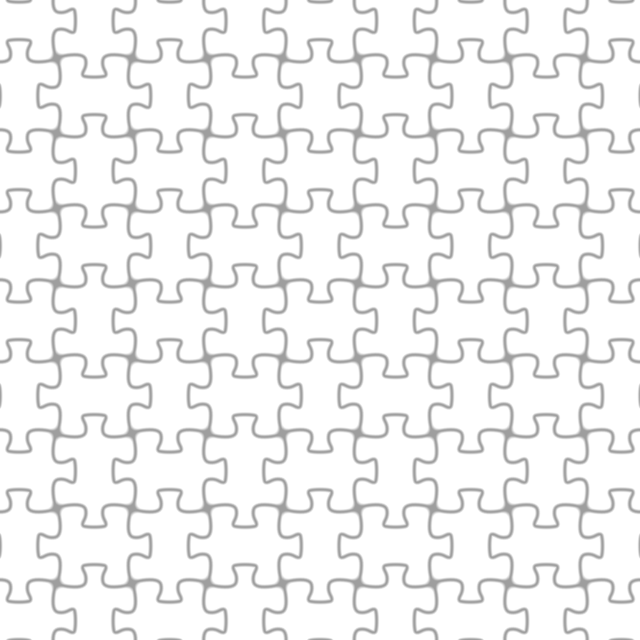
Give the GLSL for this pattern, as a Shadertoy shader.

```glsl
#define PIECES vec2(8.5, 8.533)   // pieces across and down
#define ORIGIN vec2(0.0885)       // canvas position of one piece corner
#define LINE_RADIUS 0.042         // half width of the soft seam, in pieces
#define CORNER_BLEND 0.10         // fillet size where seams cross
#define SEAM_COLOR vec3(0.62)
#define PIECE_COLOR vec3(1.0)
#define CURVE_STEPS 6

// Half of a seam: (distance from the tab axis, height towards the tab),
// from piece corner over the shoulder and neck to the tip of the tab.
const vec2 OUTLINE[7] = vec2[7](
    vec2(0.50, 0.0), vec2(0.40, -0.045), vec2(0.13, -0.05), vec2(0.10, 0.09),
    vec2(0.175, 0.23), vec2(0.08, 0.25), vec2(0.0, 0.25));

float segmentDistance(vec2 p, vec2 a, vec2 b) {
    vec2 ap = p - a, ab = b - a;
    return length(ap - ab * clamp(dot(ap, ab) / dot(ab, ab), 0.0, 1.0));
}

vec2 bezier(vec2 a, vec2 control, vec2 b, float t) {
    return mix(mix(a, control, t), mix(control, b, t), t);
}

// Distance to the mirrored quadratic spline of one seam
float seamDistance(vec2 p) {
    p.x = abs(p.x);
    float d = 1.0;
    for (int k = 1; k < 6; k++) {
        vec2 control = OUTLINE[k];
        vec2 a = k == 1 ? OUTLINE[0] : 0.5 * (OUTLINE[k - 1] + control);
        vec2 b = k == 5 ? OUTLINE[6] : 0.5 * (control + OUTLINE[k + 1]);
        vec2 previous = a;
        for (int s = 1; s <= CURVE_STEPS; s++) {
            vec2 next = bezier(a, control, b, float(s) / float(CURVE_STEPS));
            d = min(d, segmentDistance(p, previous, next));
            previous = next;
        }
    }
    return d;
}

// +1 and -1 in a checkerboard
float alternate(float column, float row) {
    return 1.0 - 2.0 * mod(column + row, 2.0);
}

float smoothMin(float a, float b, float k) {
    float h = max(k - abs(a - b), 0.0) / k;
    return min(a, b) - 0.25 * h * h * k;
}

void mainImage(out vec4 fragColor, in vec2 fragCoord) {
    vec2 grid = (fragCoord / iResolution.xy - ORIGIN) * PIECES;
    vec2 cell = floor(grid);
    vec2 line = floor(grid + 0.5);
    vec2 along = grid - cell - 0.5;
    vec2 across = grid - line;

    // Tabs flip direction from piece to piece
    float horizontal = seamDistance(vec2(along.x, across.y * alternate(cell.x, line.y)));
    float vertical = seamDistance(vec2(along.y, -across.x * alternate(line.x, cell.y)));
    float d = smoothMin(horizontal, vertical, CORNER_BLEND);

    // Soft seam, never thinner than a pixel
    float pixel = PIECES.y / iResolution.y;
    float shade = smoothstep(0.0, max(LINE_RADIUS, pixel), d);
    fragColor = vec4(mix(SEAM_COLOR, PIECE_COLOR, shade), 1.0);
}
```
